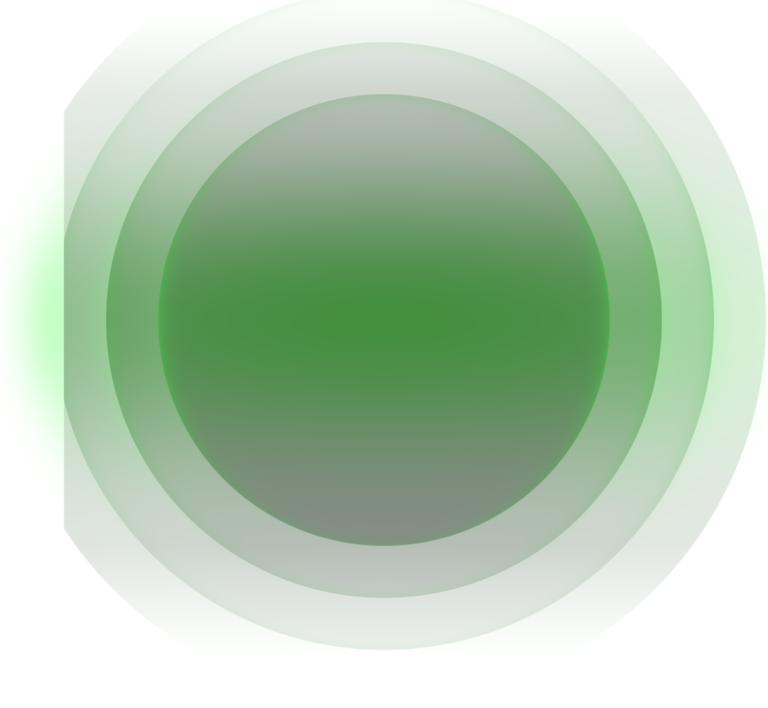
This background is drawn by a Shadertoy shader. Its source:

```glsl
// Concentric translucent discs, grey to green, with glowing rims and a soft halo on white.
#define CENTER_Y 0.548
#define INNER_RADIUS 0.319
#define RING_STEP 0.0735
#define CUT_X -0.452
#define CORE_BAND 0.18
#define RING_BAND 0.21
#define HALO_RADIUS 0.465
#define HALO_WIDTH 0.05
#define RIM_WIDTH 0.010
#define RIM_COLOR vec3(0.30, 0.76, 0.30)
#define HALO_COLOR vec3(0.77, 1.00, 0.77)

float bell(float x, float width) {
    return exp(-x * x / (width * width));
}

// Neutral shade: dark below, light above, fading to white far from the axis
vec3 neutralShade(float height, float lower, float upper) {
    float shade = mix(lower, upper, smoothstep(-0.1, 0.4, height));
    shade += 0.7 * max(abs(height) - INNER_RADIUS, 0.0);
    return min(vec3(shade, shade + 0.012, shade), 1.0);
}

void mainImage(out vec4 fragColor, in vec2 fragCoord) {
    vec2 p = (fragCoord - vec2(0.5 * iResolution.x, 0.0)) / iResolution.y;
    p.y -= CENTER_Y;
    float r = length(p);
    float pixel = 1.0 / iResolution.y;

    // Halo on the white ground
    float halo = bell(r - HALO_RADIUS, HALO_WIDTH) * bell(p.y, 0.17);
    vec3 color = mix(vec3(1.0), HALO_COLOR, halo);
    float visible = smoothstep(-pixel, pixel, p.x - CUT_X);

    // Shades per layer, from the core outward
    float lower[4] = float[4](0.54, 0.74, 0.83, 0.89);
    float upper[4] = float[4](0.76, 0.85, 0.90, 0.92);
    vec3 green[4] = vec3[4](
        vec3(0.265, 0.56, 0.25), vec3(0.46, 0.69, 0.45),
        vec3(0.65, 0.83, 0.65), vec3(0.85, 0.94, 0.85));

    // Discs painted from the outermost to the core
    for (int i = 3; i >= 0; i--) {
        float radius = INNER_RADIUS + RING_STEP * float(i);
        float edge = r - radius;
        float band = bell(p.y, i == 0 ? CORE_BAND : RING_BAND);
        vec3 tint = green[i];

        // Outer rings are deeper on the left; the core greys toward its sides
        if (i > 0) tint *= 1.0 - 0.11 * smoothstep(0.25, 0.45, -p.x);
        float amount = band;
        if (i == 0) amount *= 1.0 - 0.2 * p.x * p.x / (radius * radius);
        vec3 disc = mix(neutralShade(p.y, lower[i], upper[i]), tint, amount);

        // Bright inner rim, softer on the outer rings
        float rim = exp(-max(-edge, 0.0) / RIM_WIDTH);
        float rimStrength = (0.18 + 0.42 * band) / (1.0 + 0.9 * float(i));
        if (i < 3) disc = mix(disc, RIM_COLOR, rim * rimStrength);

        // Faint light spilled outward onto the next ring
        float spill = exp(-max(edge, 0.0) / 0.03) * band * visible;
        if (i == 1 || i == 2) color = mix(color, vec3(0.55, 0.95, 0.55), 0.22 * spill);

        float cover = visible * (1.0 - smoothstep(-pixel, pixel, edge));
        color = mix(color, disc, cover);
    }

    fragColor = vec4(clamp(color, 0.0, 1.0), 1.0);
}
```
